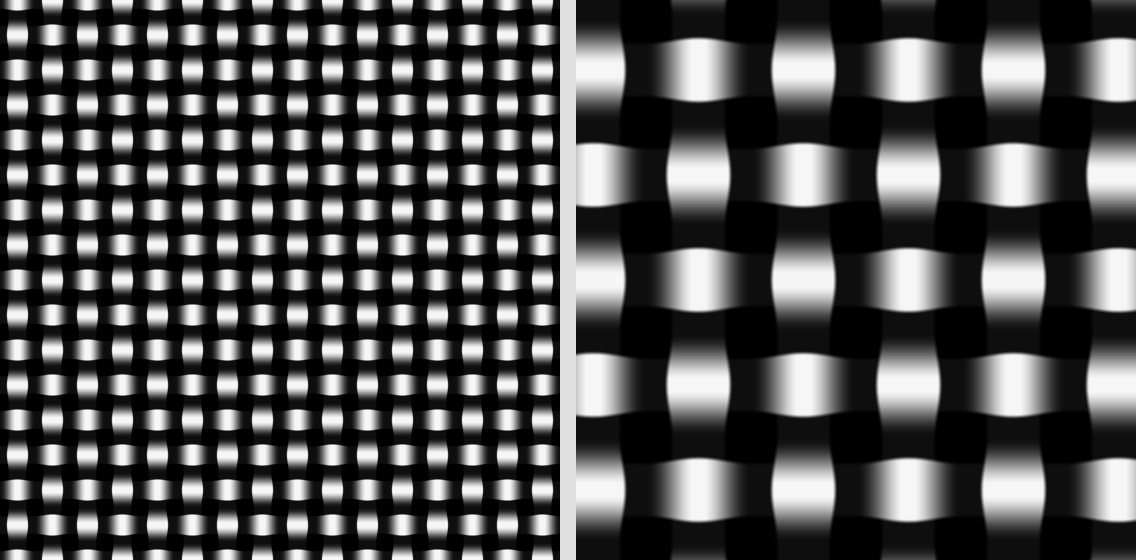
Left: the whole. Right: its middle third, enlarged.
Give the GLSL for this pattern, as a three.js fragment shader.

```glsl
// Plain weave of rounded, glossy grey threads over a black ground.
varying vec2 vUv;

const float THREADS = 16.0;         // threads across and down (even, so it tiles)
const float HALF_WIDTH = 0.25;      // half width of a sunken thread, in thread pitches
const float BULGE = 0.052;          // extra half width at the crest
const float EDGE = 0.025;           // edge softness, in thread pitches
const float GROUND = 0.0;           // gap between threads
const float SHADE = 0.055;          // sunken thread
const float GLOSS = 0.95;           // brightness added at the crest
const float HIGHLIGHT = 0.965;      // brightest grey
const float PI = 3.14159265;

// Height of a raised thread: 1 at the crest, 0 halfway to the next crossing.
float threadLift(float along) {
  float c = cos(PI * along);
  return c * c;
}

// Coverage of a strip around its centre line.
float strip(float across, float halfWidth) {
  return 1.0 - smoothstep(-EDGE, EDGE, abs(across) - halfWidth);
}

void main() {
  // One cell per crossing; rows are centred on the lower edge.
  vec2 grid = vUv * THREADS + vec2(0.0, 0.5);
  vec2 cell = floor(grid);
  vec2 local = fract(grid) - 0.5;

  // Crossings alternate: turn the cell so the raised thread runs along y.
  bool warpOnTop = mod(cell.x + cell.y, 2.0) > 0.5;
  vec2 p = warpOnTop ? local : local.yx;

  // Sunken thread over the ground, then the raised thread over both.
  float lift = threadLift(p.y);
  float sheen = min(SHADE + GLOSS * lift, HIGHLIGHT);
  float grey = mix(GROUND, SHADE, strip(p.y, HALF_WIDTH));
  grey = mix(grey, sheen, strip(p.x, HALF_WIDTH + BULGE * lift));

  gl_FragColor = vec4(vec3(grey), 1.0);
}
```
